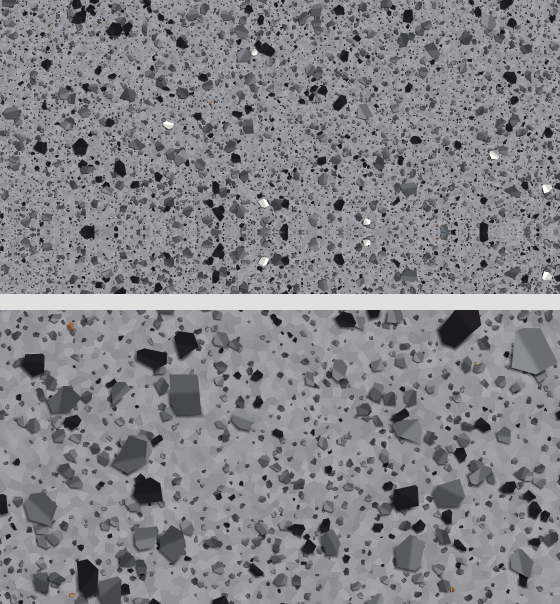
Top, the full canvas; bottom, a detail of the centre.
A Shadertoy shader for this texture:

```glsl
// Engineered quartz slab: a grey cellular matrix under layers of angular chips,
// from fine dark specks to large slate, black and a few white shards.
// Chips are random convex polygons scattered on jittered grids.

#define MIRROR_LINE 0.21
#define GRAIN_SIZE 0.010
#define GRAIN_CONTRAST 0.13
#define SPECK_CELL 0.0125
#define SMALL_CELL 0.023
#define MEDIUM_CELL 0.043
#define LARGE_CELL 0.080
#define WHITE_CELL 0.20
#define SHADOW_WIDTH 0.005
#define MATRIX vec3(0.592, 0.592, 0.612)
#define BLACK vec3(0.115, 0.110, 0.118)

const float TAU = 6.2831853;

float hash(vec2 p) {
    vec3 q = fract(p.xyx * vec3(0.1031, 0.1030, 0.0973));
    q += dot(q, q.yzx + 33.33);
    return fract((q.x + q.y) * q.z);
}

vec2 hash2(vec2 p) {
    return vec2(hash(p + 17.3), hash(p + 71.9));
}

vec2 direction(float angle) {
    return vec2(cos(angle), sin(angle));
}

// Tone of the nearest grain centre, 0 to 1
float cellularTone(vec2 p) {
    vec2 base = floor(p);
    float nearest = 9.0, tone = 0.0;
    for (int j = -1; j <= 1; j++)
    for (int i = -1; i <= 1; i++) {
        vec2 id = base + vec2(i, j);
        vec2 offset = id + hash2(id) - p;
        float d = dot(offset, offset);
        if (d < nearest) {
            nearest = d;
            tone = hash(id + 5.7);
        }
    }
    return tone;
}

// Signed distance to an irregular, stretched convex polygon
float chipDistance(vec2 q, float size, float reach, vec2 key) {
    float turn = TAU * hash(key + 3.1);
    float narrow = mix(0.32, 0.95, hash(key + 8.6));
    float d = length(q) - reach;
    for (int k = 0; k < 6; k++) {
        float jitter = hash(key + 11.7 * float(k + 1));
        float angle = TAU * (float(k) + 0.65 * jitter) / 6.0;
        float radius = size * mix(narrow, 1.0, abs(cos(angle)));
        radius *= mix(0.72, 1.1, fract(jitter * 7.31));
        d = max(d, dot(q, direction(angle + turn)) - radius);
    }
    return d;
}

// Lays one layer of chips over the colour; radius is relative to the cell
vec3 scatterChips(vec3 color, vec2 p, float cell, float share, vec2 radius,
                  vec3 toneA, vec3 toneB, float blackShare, float seed) {
    float pixel = 1.0 / iResolution.y;
    vec2 base = floor(p / cell);
    for (int j = -1; j <= 1; j++)
    for (int i = -1; i <= 1; i++) {
        vec2 id = base + vec2(i, j);
        vec2 key = id + seed;
        if (hash(key) > share) continue;
        vec2 q = p - (id + 0.1 + 0.8 * hash2(key)) * cell;
        if (length(q) > cell) continue;

        float size = cell * mix(radius.x, radius.y, hash(key + 29.4));
        float d = chipDistance(q, size, 0.9 * cell, key);

        // Body tone with one cleaved facet
        vec3 body = mix(toneA, toneB, hash(key + 41.2));
        if (hash(key + 53.8) < blackShare) body = BLACK;
        float facet = dot(q, direction(TAU * hash(key + 61.5))) / size;
        body *= 0.86 + 0.25 * smoothstep(-0.12, 0.12, facet - 0.1);

        // Thin dark crevice on the lower left side
        float side = smoothstep(-0.2, 0.8, dot(normalize(q + 1e-5), vec2(-0.6, -0.8)));
        float width = min(SHADOW_WIDTH, 0.4 * size);
        color *= 1.0 - 0.6 * side * (1.0 - smoothstep(0.0, width, d));

        color = mix(color, body, clamp(0.5 - d / pixel, 0.0, 1.0));
    }
    return color;
}

void mainImage(out vec4 fragColor, in vec2 fragCoord) {
    vec2 p = fragCoord / iResolution.y;
    p.y = MIRROR_LINE + abs(p.y - MIRROR_LINE);

    // Matrix: fine and coarse cellular grain
    float grain = 0.7 * cellularTone(p / GRAIN_SIZE) + 0.3 * cellularTone(p / (2.3 * GRAIN_SIZE) + 40.0);
    vec3 color = MATRIX + GRAIN_CONTRAST * (grain - 0.5);

    // Chips from fine to coarse
    vec3 slate = vec3(0.27, 0.275, 0.29), ash = vec3(0.50, 0.505, 0.52);
    color = scatterChips(color, p, SPECK_CELL, 0.50, vec2(0.12, 0.34), 0.8 * slate, ash, 0.12, 101.0);
    color = scatterChips(color, p, SMALL_CELL, 0.48, vec2(0.14, 0.42), slate, ash, 0.16, 211.0);
    color = scatterChips(color, p, MEDIUM_CELL, 0.42, vec2(0.16, 0.44), slate, ash, 0.22, 307.0);
    color = scatterChips(color, p, LARGE_CELL, 0.30, vec2(0.18, 0.38), slate, ash, 0.34, 401.0);

    // Rare rust flecks and white shards
    color = scatterChips(color, p, 0.11, 0.14, vec2(0.02, 0.04), vec3(0.55, 0.36, 0.24), vec3(0.66, 0.55, 0.38), 0.0, 503.0);
    color = scatterChips(color, p, WHITE_CELL, 0.20, vec2(0.06, 0.10), vec3(0.93, 0.92, 0.88), vec3(1.0, 0.99, 0.95), 0.0, 601.0);

    fragColor = vec4(clamp(color, 0.0, 1.0), 1.0);
}
```
